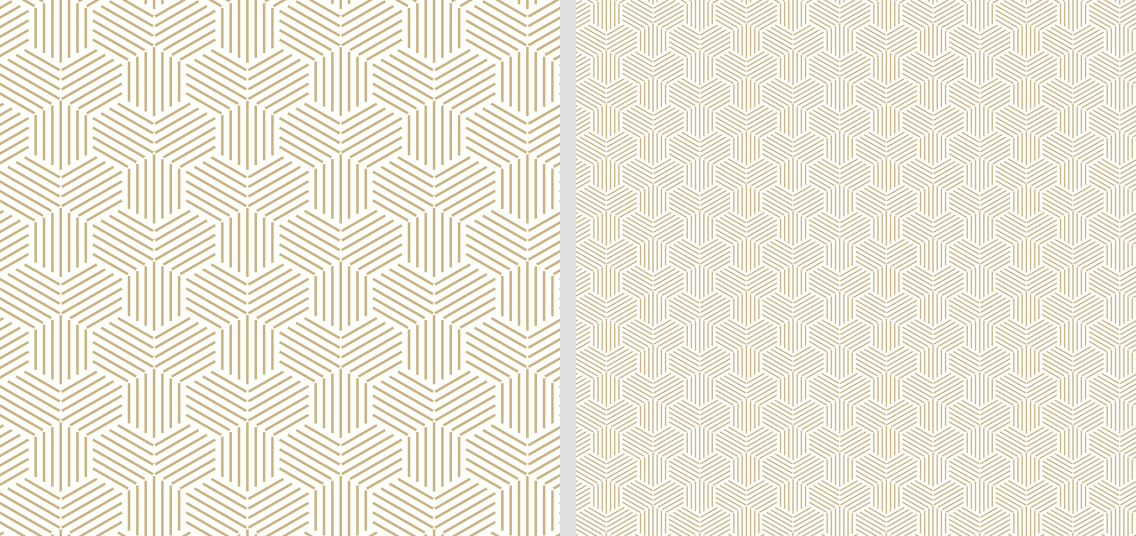
Left: one tile. Right: repeated 2 by 2.
Give the GLSL for this pattern, as a Shadertoy shader.

```glsl
const float PI = 3.14159265;
const float ROW_HEIGHT = 0.8660254;         // row distance for hexagons one unit wide
const vec2 HEX_COUNT = vec2(9.0, 10.0);     // hexagons across, rows down
const vec2 PHASE = vec2(3.976, 5.476);      // a hexagon centre, in columns and rows

const float LINE_SPACING = 0.1342;
const float LINE_HALF_WIDTH = 0.0202;
const float LONGEST_HALF = 0.558;           // half length of the middle line
const float END_SLOPE = 0.57735;            // line ends follow the hexagon edges
const float OUTER_LINE = 3.0;               // lines on each side of the middle one

const vec3 PAPER = vec3(1.0, 1.0, 0.99);
const vec3 GOLD = vec3(0.79, 0.70, 0.51);

float boxDistance(vec2 p, vec2 halfSize) {
    vec2 d = abs(p) - halfSize;
    return length(max(d, 0.0)) + min(max(d.x, d.y), 0.0);
}

// Centre of the pointy-topped hexagon that holds p
vec2 hexCentre(vec2 p) {
    vec2 cell = vec2(1.0, 2.0 * ROW_HEIGHT);
    vec2 evenRow = round(p / cell) * cell;
    vec2 oddRow = (floor(p / cell) + 0.5) * cell;
    vec2 a = p - evenRow, b = p - oddRow;
    return dot(a, a) < dot(b, b) ? evenRow : oddRow;
}

// One of three line directions, so that neighbours always differ
float hexKind(vec2 centre) {
    float row = round(centre.y / ROW_HEIGHT);
    float column = round(centre.x - 0.5 * row);
    return mod(column - row, 3.0);
}

// Distance to a bundle of parallel lines trimmed to a hexagon
float bundleDistance(vec2 p, float angle) {
    vec2 axis = vec2(-sin(angle), cos(angle));
    vec2 local = vec2(dot(p, vec2(axis.y, -axis.x)), dot(p, axis));
    float index = clamp(round(local.x / LINE_SPACING), -OUTER_LINE, OUTER_LINE);
    float offset = index * LINE_SPACING;
    float halfLength = LONGEST_HALF - END_SLOPE * abs(offset);
    return boxDistance(local - vec2(offset, 0.0), vec2(LINE_HALF_WIDTH, halfLength));
}

float coverage(float dist, float pixel) {
    return clamp(0.5 - dist / pixel, 0.0, 1.0);
}

void mainImage(out vec4 fragColor, in vec2 fragCoord) {
    vec2 uv = fragCoord / iResolution.xy;
    vec2 p = (uv * HEX_COUNT - PHASE) * vec2(1.0, ROW_HEIGHT);
    vec2 centre = hexCentre(p);
    float angle = hexKind(centre) * PI / 3.0;
    float ink = coverage(bundleDistance(p - centre, angle), HEX_COUNT.x / iResolution.x);
    fragColor = vec4(mix(PAPER, GOLD, ink), 1.0);
}
```
